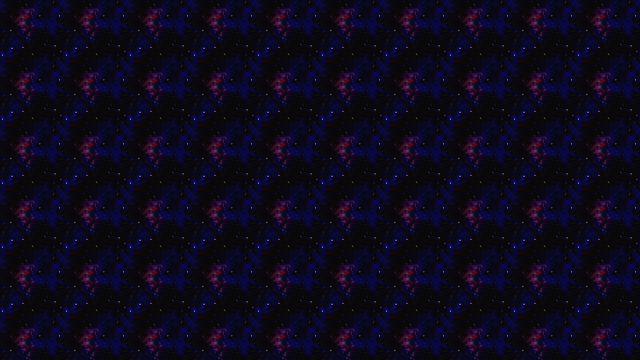
Reproduce this pattern procedurally as a Shadertoy shader.

```glsl
// Tiled deep-space nebula: ragged blue dust lanes, a magenta cloud and small stars.

const float TILES_ACROSS = 10.0;
const float STAR_CELLS = 9.0;
const vec3 SPACE = vec3(0.036, 0.030, 0.036);
const vec3 BLUE_DUST = vec3(0.002, 0.002, 0.31);
const vec3 MAGENTA_GAS = vec3(0.34, 0.035, 0.17);
const vec3 CORE_LIGHT = vec3(0.20, 0.24, 0.30);

vec2 hash2(vec2 p) {
    vec3 q = fract(p.xyx * vec3(0.1031, 0.1030, 0.0973));
    q += dot(q, q.yzx + 33.33);
    return fract((q.xx + q.yz) * q.zy);
}

// Offset to the nearest copy on a unit tile.
vec2 wrapOffset(vec2 d) {
    return d - floor(d + 0.5);
}

float cornerSlope(vec2 cell, vec2 corner, vec2 f, float period, float seed) {
    float angle = 6.2832 * hash2(mod(cell + corner, period) + seed).x;
    return dot(vec2(cos(angle), sin(angle)), f - corner);
}

// Gradient noise that repeats every "period" cells.
float gradientNoise(vec2 p, float period, float seed) {
    vec2 cell = floor(p);
    vec2 f = p - cell;
    vec2 w = f * f * f * (f * (f * 6.0 - 15.0) + 10.0);
    float a = cornerSlope(cell, vec2(0, 0), f, period, seed);
    float b = cornerSlope(cell, vec2(1, 0), f, period, seed);
    float c = cornerSlope(cell, vec2(0, 1), f, period, seed);
    float d = cornerSlope(cell, vec2(1, 1), f, period, seed);
    return mix(mix(a, b, w.x), mix(c, d, w.x), w.y);
}

float fbm(vec2 uv, float period, float seed) {
    float sum = 0.0;
    float gain = 1.0;
    for (int i = 0; i < 3; i++) {
        sum += gain * gradientNoise(uv * period, period, seed);
        period *= 2.0;
        gain *= 0.8;
        seed += 17.0;
    }
    return sum;
}

// Soft capsule from a to b, wrapped over the tile edges.
float lane(vec2 uv, vec2 a, vec2 b, float radius) {
    vec2 halfSpan = 0.5 * (b - a);
    vec2 d = wrapOffset(uv - 0.5 * (a + b));
    float t = clamp(dot(d, halfSpan) / dot(halfSpan, halfSpan), -1.0, 1.0);
    d -= t * halfSpan;
    return exp(-dot(d, d) / (radius * radius));
}

float spot(vec2 uv, vec2 center, float radius) {
    vec2 d = wrapOffset(uv - center);
    return exp(-dot(d, d) / (radius * radius));
}

float blueDensity(vec2 uv) {
    float d = 0.75 * lane(uv, vec2(0.40, 0.52), vec2(0.12, 0.78), 0.13);
    d = max(d, 0.9 * lane(uv, vec2(0.12, 0.78), vec2(-0.08, 1.16), 0.11));
    d = max(d, 0.8 * lane(uv, vec2(0.92, 0.16), vec2(0.74, 0.40), 0.11));
    d = max(d, 0.95 * lane(uv, vec2(0.50, 0.36), vec2(0.88, 0.40), 0.12));
    return max(d, 0.75 * lane(uv, vec2(0.48, 0.20), vec2(0.70, -0.02), 0.11));
}

float magentaDensity(vec2 uv) {
    float d = lane(uv, vec2(0.46, 0.21), vec2(0.27, 0.32), 0.075);
    d = max(d, lane(uv, vec2(0.38, 0.28), vec2(0.35, 0.46), 0.065));
    d = max(d, 0.7 * lane(uv, vec2(0.38, 0.38), vec2(0.49, 0.42), 0.06));
    return max(d, spot(uv, vec2(0.45, 0.55), 0.04));
}

// One jittered star per cell; most are faint.
vec3 stars(vec2 uv, float pixel) {
    vec2 cell = floor(uv * STAR_CELLS);
    vec2 place = hash2(cell + 41.0);
    vec2 look = hash2(cell + 83.0);
    vec2 center = (cell + mix(vec2(0.2), vec2(0.8), place)) / STAR_CELLS;
    float radius = mix(0.004, 0.009, look.x);
    float cover = clamp((radius - length(uv - center)) / pixel + 0.5, 0.0, 1.0);
    vec3 tint = mix(vec3(0.95, 0.85, 0.65), vec3(0.75, 0.82, 0.95), look.y);
    return tint * cover * (0.05 + 0.75 * pow(look.x, 6.0));
}

void mainImage(out vec4 fragColor, in vec2 fragCoord) {
    // Square tiles counted from the upper left corner.
    float pixel = TILES_ACROSS / iResolution.x;
    vec2 uv = fract(vec2(fragCoord.x, iResolution.y - fragCoord.y) * pixel);

    // Ragged cloud shapes.
    vec2 drift = vec2(fbm(uv, 5.0, 3.0), fbm(uv, 5.0, 59.0));
    vec2 warped = uv + 0.06 * drift;
    float flakes = fbm(uv, 8.0, 101.0);
    float wisps = fbm(uv, 10.0, 157.0);
    float blue = smoothstep(0.0, 1.55, blueDensity(warped) + 0.7 * flakes);
    float magenta = smoothstep(0.3, 1.5, magentaDensity(warped) + 0.75 * wisps);
    float core = spot(uv, vec2(0.37, 0.36), 0.03) + 0.5 * spot(uv, vec2(0.45, 0.55), 0.018);

    // Light and fine grain.
    vec3 color = SPACE + BLUE_DUST * blue;
    color += MAGENTA_GAS * magenta + CORE_LIGHT * core;
    color += 0.02 * gradientNoise(uv * 32.0, 32.0, 211.0);
    color += stars(uv, pixel);
    fragColor = vec4(clamp(color, 0.0, 1.0), 1.0);
}
```
